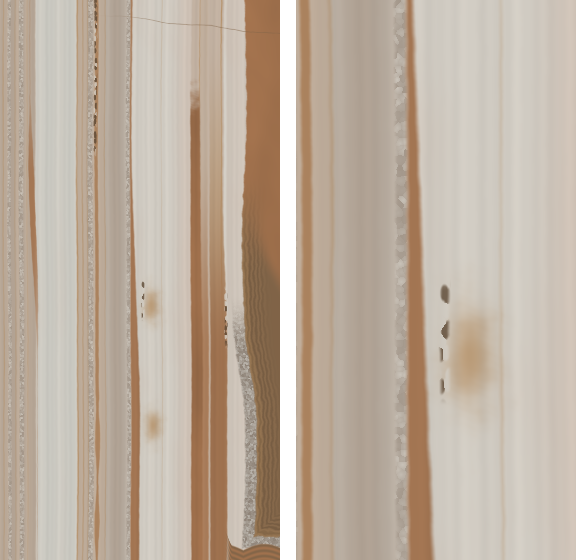
Left, the full canvas; right, a detail of the centre.
Reproduce this texture procedurally as a Shadertoy shader.

```glsl
// Banded onyx slab: upright milky, taupe and rust layers with grainy seams,
// and a dark agate body at the right. Bands are soft intervals in x, bent by
// layered sines; crystal grain and pits come from cellular noise.

const vec3 MILK  = vec3(0.815, 0.795, 0.76);
const vec3 FROST = vec3(0.79, 0.785, 0.755);
const vec3 BLUSH = vec3(0.80, 0.74, 0.69);
const vec3 SAND  = vec3(0.74, 0.67, 0.60);
const vec3 TAUPE = vec3(0.68, 0.625, 0.57);
const vec3 OCHRE = vec3(0.69, 0.54, 0.37);
const vec3 RUST  = vec3(0.64, 0.45, 0.305);
const vec3 UMBER = vec3(0.50, 0.39, 0.28);
const vec3 PIT   = vec3(0.36, 0.28, 0.20);

const float SOFT = 0.004;         // half blur of a band edge
const float GRAIN_SCALE = 130.0;  // crystal cells across the width
const float STREAK_GAIN = 0.012;  // contrast of the fine layers

// Thin ochre lines: x position, strength
const vec2 LINES[11] = vec2[11](vec2(0.013, 0.6), vec2(0.055, 0.4), vec2(0.098, 0.4),
    vec2(0.277, 0.9), vec2(0.296, 0.6), vec2(0.314, 0.5), vec2(0.376, 0.4),
    vec2(0.578, 0.3), vec2(0.715, 0.8), vec2(0.738, 0.5), vec2(0.792, 0.9));
// Crystal seams: x position, half width
const vec2 SEAMS[4] = vec2[4](vec2(0.034, 0.006), vec2(0.077, 0.008),
    vec2(0.324, 0.009), vec2(0.459, 0.007));
// Pitted stretches: x, y, half length
const vec3 PITS[3] = vec3[3](vec3(0.342, 0.25, 0.35), vec3(0.511, 1.07, 0.08),
    vec3(0.806, 1.13, 0.12));
// Ochre stains: centre
const vec2 STAINS[2] = vec2[2](vec2(0.54, 1.09), vec2(0.547, 1.52));

vec2 hash22(vec2 p) {
    vec3 q = fract(p.xyx * vec3(0.1031, 0.1030, 0.0973));
    q += dot(q, q.yzx + 33.33);
    return fract((q.xx + q.yz) * q.zy);
}

// Cellular noise: distance to the nearest jittered point, and its random tone
vec2 cells(vec2 p) {
    vec2 base = floor(p), best = vec2(9.0, 0.0);
    for (int j = -1; j <= 1; j++)
    for (int i = -1; i <= 1; i++) {
        vec2 id = base + vec2(i, j), h = hash22(id);
        float d = length(id + h - p);
        if (d < best.x) best = vec2(d, fract(h.x * 7.0 + h.y * 5.0));
    }
    return best;
}

// Soft clouds from rotated, layered sines, about -1 to 1
float cloud(vec2 p) {
    float sum = 0.0, amp = 0.6;
    for (int i = 0; i < 4; i++) {
        sum += amp * sin(p.x + 1.3 * sin(0.8 * p.y + float(i))) * cos(p.y + 0.5 * p.x);
        p = mat2(1.5, 1.1, -1.1, 1.5) * p + 1.7;
        amp *= 0.6;
    }
    return sum;
}

float streaks(float x) {
    return sin(x * 97.0) + 0.8 * sin(x * 211.0 + 1.0) + 0.7 * sin(x * 389.0 + 2.0);
}

float band(float x, float a, float b) {
    return smoothstep(a - SOFT, a + SOFT, x) * (1.0 - smoothstep(b - SOFT, b + SOFT, x));
}

float vein(float x, float centre, float halfWidth) {
    return 1.0 - smoothstep(halfWidth - 0.003, halfWidth + 0.003, abs(x - centre));
}

void mainImage(out vec4 fragColor, in vec2 fragCoord) {
    // x runs 0 to 1, y runs 0 to 2 downwards
    vec2 uv = fragCoord / iResolution.xy;
    vec2 p = vec2(uv.x, 2.0 - 2.0 * uv.y);
    float y = p.y, mist = cloud(p * vec2(9.0, 4.0) + 3.0);
    float rough = cloud(p * vec2(40.0, 55.0));
    float x = p.x + 0.002 * sin(3.1 * y) + 0.001 * sin(9.0 * y + 8.0 * p.x) + 0.001 * rough;
    vec2 cell = cells(p * GRAIN_SCALE);
    vec3 crystal = mix(TAUPE * 0.9, MILK, cell.y * (1.0 - 0.5 * cell.x));

    // Pale ground and wide layers
    vec3 col = mix(MILK, BLUSH, 0.3 * smoothstep(0.0, 0.8, mist));
    vec3 leftSand = mix(SAND, TAUPE, 0.3 + 0.25 * sin(x * 170.0));
    col = mix(col, leftSand, band(x, -0.1, 0.128));
    col = mix(col, FROST, band(x, 0.13, 0.273) * (0.75 + 0.25 * sin(x * 80.0)));
    col = mix(col, SAND, band(x, 0.273, 0.378));
    col = mix(col, TAUPE, band(x, 0.378, 0.464) * (0.8 + 0.2 * sin(x * 75.0 + 2.0)));
    col = mix(col, BLUSH, 0.8 * smoothstep(0.60, 0.68, x) * band(x, 0.5, 0.69));
    col = mix(col, mix(BLUSH, SAND, 0.6), band(x, 0.685, 0.80));
    col = mix(col, BLUSH, 0.45 * band(x, 0.81, 0.89));

    // Fine lines and crystal seams
    for (int i = 0; i < 11; i++)
        col = mix(col, OCHRE, LINES[i].y * vein(x, LINES[i].x, 0.002) * (0.75 + 0.35 * mist));
    for (int i = 0; i < 4; i++)
        col = mix(col, crystal, 0.75 * vein(x, SEAMS[i].x, SEAMS[i].y));

    // Rust blades and bands
    float low = smoothstep(0.5, 1.3, y);
    float blade = smoothstep(0.3, 0.65, y) * (1.0 - smoothstep(0.8, 1.35, y));
    col = mix(col, RUST, (0.4 + 0.5 * blade) * vein(x, 0.108 + 0.024 * smoothstep(0.3, 1.3, y), 0.001 + 0.009 * blade));
    col = mix(col, mix(OCHRE, RUST, 0.6), 0.85 * vein(x, 0.346, 0.006 + 0.003 * sin(21.0 * y) * smoothstep(1.4, 1.5, y)));
    col = mix(col, RUST * 0.97, 0.95 * band(x, 0.466, 0.472 + 0.025 * smoothstep(0.5, 1.5, y)));
    col = mix(col, mix(OCHRE, RUST * 0.95, low), (0.45 + 0.5 * low) * smoothstep(0.1, 0.7, y) * band(x, 0.75, 0.794 + 0.016 * low));
    col = mix(col, mix(SAND, RUST, low), 0.85 * band(x, 0.718, 0.744));
    col = mix(col, RUST * (0.95 + 0.06 * mist), smoothstep(0.27, 0.42, y + 0.04 * rough) * band(x, 0.682, 0.716 + 0.006 * low));

    // Stains and pits
    for (int i = 0; i < 2; i++) {
        vec2 d = (p - STAINS[i]) / vec2(0.026, 0.05);
        col = mix(col, OCHRE, 0.75 * exp(-dot(d, d) * (1.0 + 0.4 * rough)));
    }
    vec2 pit = cells(p * vec2(90.0, 50.0));
    for (int i = 0; i < 3; i++) {
        float area = vein(x, PITS[i].x, 0.005) * (1.0 - smoothstep(0.7, 1.0, abs(y - PITS[i].y) / PITS[i].z));
        col = mix(col, mix(PIT, MILK, step(0.6, pit.y)), 0.8 * area * (1.0 - smoothstep(0.35, 0.6, pit.x)));
    }
    col *= 1.0 + STREAK_GAIN * streaks(x);

    // Agate body: depth is measured inwards from its left and lower rim
    float rim = 0.874 + 0.008 * sin(5.0 * y) + 0.034 * smoothstep(1.15, 1.5, y);
    float side = x - rim, floorGap = 1.915 - y + 0.003 * rough;
    float depth = min(side, floorGap) + 0.002 * rough;
    col = mix(col, crystal * 0.92, smoothstep(1.05, 1.25, y) * smoothstep(-0.046, -0.036, depth));
    float dark = smoothstep(0.6, 1.0, y) * (1.0 - smoothstep(0.03, 0.09, side - 0.18 * smoothstep(0.8, 1.3, y)));
    vec3 body = mix(RUST * (0.97 + 0.05 * mist), UMBER, dark);
    body = mix(body, OCHRE * 0.85, 0.6 * dark * (1.0 - smoothstep(0.012, 0.026, depth)));
    body *= 1.0 + 0.07 * dark * sin(depth * 420.0 + rough) * (1.0 - smoothstep(0.05, 0.1, depth));
    col = mix(col, body, smoothstep(-SOFT, SOFT, depth));

    // Scalloped rust layers at the lower right
    float scallop = y - 1.965 + 0.022 * abs(sin(p.x * 21.0 + 0.6)) + 0.05 * (1.0 - smoothstep(0.80, 0.83, p.x)) ;
    float shell = smoothstep(-SOFT, SOFT, scallop) * smoothstep(0.80, 0.825, p.x);
    col = mix(col, mix(RUST, UMBER, 0.5 + 0.4 * sin(scallop * 330.0)), shell);

    // Hairline crack near the top
    float crackY = 0.05 + 0.11 * (p.x - 0.34) + 0.004 * sin(p.x * 23.0) + 0.002 * rough;
    col = mix(col, UMBER, 0.6 * smoothstep(0.32, 0.6, p.x) * vein(y, crackY, 0.001));

    fragColor = vec4(col, 1.0);
}
```
